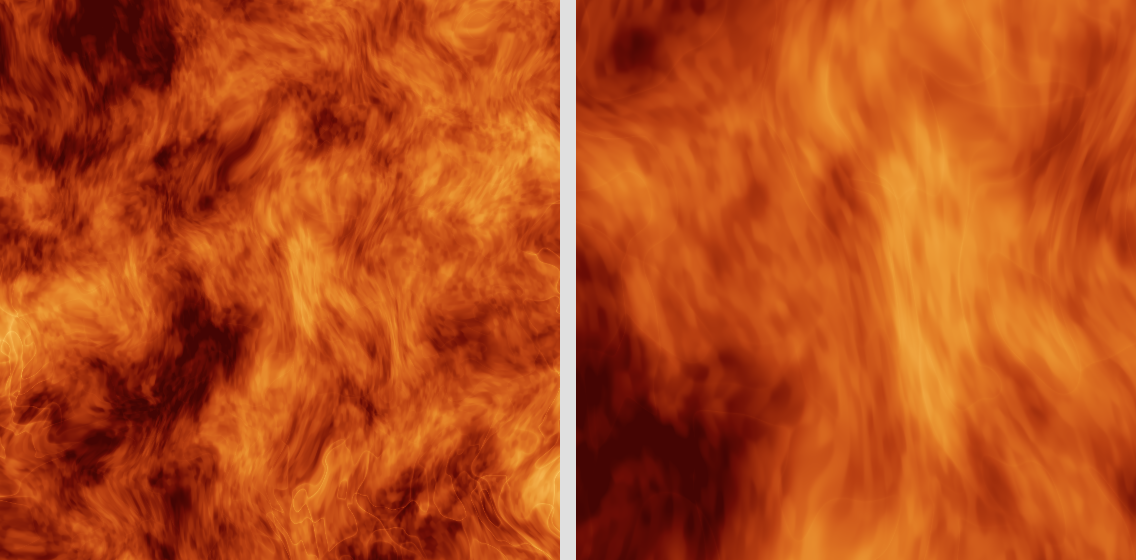
Left, the full canvas; right, a detail of the centre.
Reproduce this texture procedurally as a WebGL 1 fragment shader.

```glsl
precision highp float;
uniform vec2 u_resolution;

// Flame palette, coolest to hottest
const vec3 CHAR   = vec3(0.27, 0.02, 0.01);
const vec3 EMBER  = vec3(0.43, 0.05, 0.02);
const vec3 RUST   = vec3(0.60, 0.16, 0.04);
const vec3 FLAME  = vec3(0.73, 0.25, 0.07);
const vec3 ORANGE = vec3(0.82, 0.36, 0.11);
const vec3 AMBER  = vec3(0.88, 0.47, 0.14);
const vec3 GOLD   = vec3(0.92, 0.59, 0.20);
const vec3 GLINT  = vec3(0.98, 0.76, 0.36);

const float BASE_HEAT = 1.85;     // palette step of average fire
const float CONTRAST = 4.6;       // spread of the heat
const float BODY_SCALE = 3.8;     // cells across the canvas, coarsest layer
const float BODY_FALLOFF = 0.72;  // strength of each finer layer
const float WISP_SCALE = 8.0;     // cells across, largest filaments
const float WISP_GAIN = 2.9;      // brightness of filaments
const float WISP_FRONT = 50.0;    // sharp side of a filament
const float WISP_TAIL = 15.0;     // soft side of a filament
const float SWIRL = 0.30;         // strength of the sine warp
const float CURL = 0.05;          // strength of the cellular warp
const float CRINKLE = 0.045;      // extra cellular warp of the filaments
const float CELL_SOFTNESS = 5.0;  // blending between cells
const vec2 BROAD_STRETCH = vec2(0.82, 1.25);
const vec2 FINE_STRETCH = vec2(1.40, 0.78);

vec3 hash3(vec2 cell) {
  vec3 h = fract(cell.xyx * vec3(0.1031, 0.1030, 0.0973));
  h += dot(h, h.yxz + 33.33);
  return fract((h.xxy + h.yzz) * h.zyx);
}

// Smooth cellular noise: random cell values blended by distance, about -0.5 to 0.5
float cellNoise(vec2 p) {
  vec2 base = floor(p);
  vec2 local = fract(p);
  float total = 0.0;
  float weights = 0.0;
  for (int y = -1; y <= 1; y++) {
    for (int x = -1; x <= 1; x++) {
      vec2 offset = vec2(float(x), float(y));
      vec3 h = hash3(base + offset + 100.0);
      vec2 d = offset + 0.15 + 0.7 * h.xy - local;
      float w = exp(-CELL_SOFTNESS * dot(d, d));
      total += w * h.z;
      weights += w;
    }
  }
  return total / weights - 0.5;
}

// Layered sines, each turned, fold the plane into swirls
vec2 swirl(vec2 p) {
  float freq = 5.0;
  vec2 dir = vec2(0.80, 0.60);
  for (int i = 0; i < 5; i++) {
    vec2 across = vec2(-dir.y, dir.x);
    p += across * sin(dot(p, dir) * freq + float(i) * 2.4) * SWIRL / freq;
    dir = vec2(dir.x * -0.37 - dir.y * 0.93, dir.x * 0.93 - dir.y * 0.37);
    freq *= 1.73;
  }
  return p;
}

// Glowing mass of the fire, broad clouds down to upright streaks
float fireBody(vec2 p) {
  float heat = 0.0;
  float amp = 1.0;
  float freq = BODY_SCALE;
  for (int i = 0; i < 6; i++) {
    vec2 stretch = mix(BROAD_STRETCH, FINE_STRETCH, float(i) / 5.0);
    heat += amp * cellNoise(p * freq * stretch + float(i) * 17.3);
    amp *= BODY_FALLOFF;
    freq *= 2.0;
  }
  return heat;
}

// Thin curling sheets: contour lines with one sharp and one fading side
float wisps(vec2 p) {
  float glow = 0.0;
  float amp = 0.5;
  float freq = WISP_SCALE;
  for (int i = 0; i < 3; i++) {
    float n = cellNoise(p * freq * vec2(1.3, 0.85) + float(i) * 31.7 + 7.0);
    glow += amp * exp(-max(n * WISP_TAIL, -n * WISP_FRONT));
    amp *= 0.9;
    freq *= 1.8;
  }
  return glow;
}

vec3 palette(float step) {
  vec3 c = mix(CHAR, EMBER, clamp(step + 1.0, 0.0, 1.0));
  c = mix(c, RUST, clamp(step, 0.0, 1.0));
  c = mix(c, FLAME, clamp(step - 1.0, 0.0, 1.0));
  c = mix(c, ORANGE, clamp(step - 2.0, 0.0, 1.0));
  c = mix(c, AMBER, clamp(step - 3.0, 0.0, 1.0));
  c = mix(c, GOLD, clamp(step - 4.0, 0.0, 1.0));
  return mix(c, GLINT, clamp((step - 5.0) * 0.5, 0.0, 1.0));
}

void main() {
  vec2 uv = gl_FragCoord.xy / u_resolution.y;
  vec2 p = swirl(uv);
  vec2 curl = vec2(cellNoise(p * 9.0 + 3.1), cellNoise(p * 9.0 + 57.9));
  vec2 crinkle = vec2(cellNoise(p * 19.0 + 23.7), cellNoise(p * 19.0 + 91.3));
  p += CURL * curl;

  // Filaments gather in patches and leave the rest hazy
  float patches = smoothstep(-0.2, 0.2, cellNoise(uv * 4.0 + 71.0));
  float heat = BASE_HEAT + CONTRAST * fireBody(p);
  heat += WISP_GAIN * wisps(p + CRINKLE * crinkle) * mix(0.2, 1.0, patches);
  gl_FragColor = vec4(palette(heat), 1.0);
}
```
